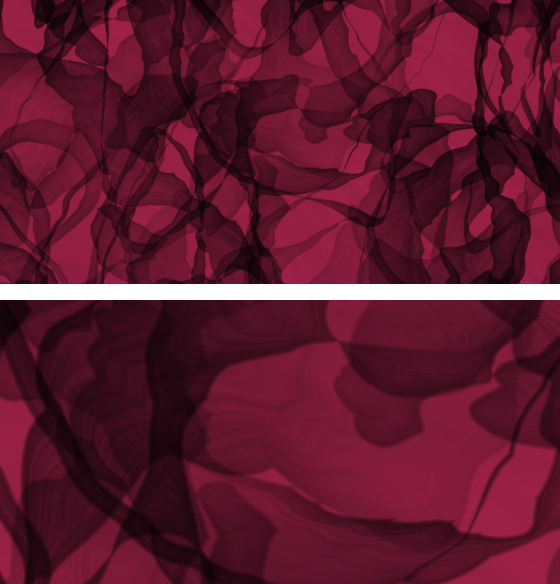
Top, the full canvas; bottom, a detail of the centre.
Write a Shadertoy shader that draws this background.

```glsl
const vec3 CRIMSON = vec3(0.635, 0.130, 0.293);
const int VEILS = 3;
const int RIBBONS = 4;

vec2 hashGradient(vec2 cell) {
    vec3 h = fract(cell.xyx * vec3(0.1031, 0.1030, 0.0973));
    h += dot(h, h.yzx + 33.33);
    float angle = 6.28319 * fract((h.x + h.y) * h.z);
    return vec2(cos(angle), sin(angle));
}

float gradientNoise(vec2 p) {
    vec2 cell = floor(p), f = fract(p);
    vec2 blend = f * f * f * (f * (f * 6.0 - 15.0) + 10.0);
    vec2 e = vec2(1.0, 0.0);
    float a = dot(hashGradient(cell), f);
    float b = dot(hashGradient(cell + e.xy), f - e.xy);
    float c = dot(hashGradient(cell + e.yx), f - e.yx);
    float d = dot(hashGradient(cell + e.xx), f - e.xx);
    return mix(mix(a, b, blend.x), mix(c, d, blend.x), blend.y);
}

vec2 rotate(vec2 p, float angle) {
    float c = cos(angle), s = sin(angle);
    return vec2(c * p.x - s * p.y, s * p.x + c * p.y);
}

vec2 noisePair(vec2 p) {
    return vec2(gradientNoise(p), gradientNoise(p + vec2(37.2, 91.7)));
}

// Bends space with broad sweeps and small scalloped ripples
vec2 warp(vec2 p, vec2 offset, float ripple) {
    p += 0.20 * noisePair(p * 2.1 + offset);
    return p + ripple * abs(noisePair(p * vec2(7.0, 9.0) - offset));
}

// Centre line field in x, signed half breadth in y; a sign change is a twist
vec2 sheet(vec2 p, vec2 offset, float scale, float width, float ripple) {
    vec2 q = warp(p, offset, ripple) * vec2(1.45, 0.70) * scale + offset;
    float centre = gradientNoise(q);
    float breadth = width * (gradientNoise(q * 1.37 + 23.6) + 0.07);
    return vec2(centre, breadth);
}

float inset(vec2 s) {
    return abs(s.y) - abs(s.x);
}

// Optical density of one folded sheet, thickest just inside its edge
float sheetDensity(vec2 p, float seed, float scale, float width, float ripple,
                   float body, float edge) {
    vec2 offset = seed * vec2(17.31, 9.17);
    vec2 r = rotate(p, 0.5 * sin(seed * 2.4));
    vec2 s = sheet(r, offset, scale, width, ripple);
    vec2 e = vec2(0.003, 0.0);
    float here = inset(s);
    vec2 slope = vec2(inset(sheet(r + e.xy, offset, scale, width, ripple)) - here,
                      inset(sheet(r + e.yx, offset, scale, width, ripple)) - here) / e.x;
    float depth = here / max(length(slope), 0.4);
    float inside = smoothstep(-0.004, 0.004, depth);

    // Strands fan out from every twist
    float across = s.x / max(abs(s.y), 0.01);
    float strands = gradientNoise(vec2(across * 11.0, r.y * 2.5) + offset);
    strands += 0.8 * gradientNoise(vec2(across * 27.0, r.y * 3.5) - offset);
    float fold = sqrt(0.004 / (max(depth, 0.0) + 0.004));
    float opacity = 0.40 + 0.9 * smoothstep(-0.35, 0.3, gradientNoise(r * 1.9 - offset));
    float shade = body * (1.0 + 0.35 * across) * (1.0 + 0.5 * strands);
    return inside * opacity * (shade + edge * fold);
}

// Faint smoke streaks behind the sheets
float haze(vec2 p) {
    vec2 q = rotate(warp(p, vec2(5.3, 2.8), 0.03), 0.45);
    float broad = gradientNoise(q * 2.3);
    float fine = gradientNoise(q * vec2(3.0, 24.0));
    return 0.07 + 0.10 * broad + 0.06 * fine;
}

void mainImage(out vec4 fragColor, in vec2 fragCoord) {
    vec2 p = fragCoord / iResolution.y;
    float density = 0.0;

    // Wide translucent veils
    for (int i = 0; i < VEILS; i++) {
        float k = float(i);
        density += sheetDensity(p, k + 1.0, 1.6 + 0.2 * k, 0.68, 0.07, 0.30, 0.48);
    }

    // Narrow dark twisting ribbons
    for (int i = 0; i < RIBBONS; i++) {
        float k = float(i);
        density += sheetDensity(p, k + 11.0, 1.1 + 0.15 * k, 0.07 + 0.04 * k, 0.03, 0.25, 0.60);
    }

    // Sheets gather in some regions and thin out in others
    density *= 1.0 + 0.8 * gradientNoise(p * 1.6 + 4.7);
    density += max(haze(p), 0.0);
    fragColor = vec4(CRIMSON * exp(-density), 1.0);
}
```
